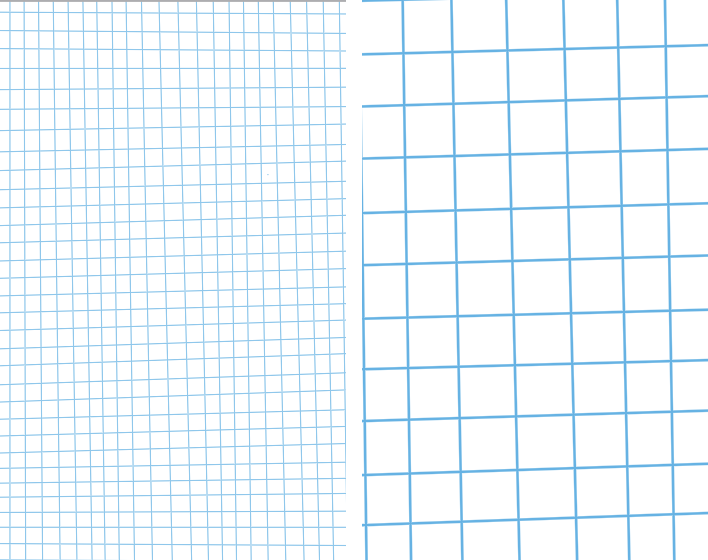
Left: the whole. Right: its middle third, enlarged.
A WebGL 2 fragment shader for this pattern:

```glsl
#version 300 es
precision highp float;
// Hand-ruled graph paper: 22 leaning columns and 32 tilted rows of thin blue lines.
uniform vec2 u_resolution;
out vec4 fragColor;

// Signed random value in -1..1 for a line number
float jitter(float n) {
    n = fract(n * 0.1031 + 0.37);
    n *= n + 33.33;
    n *= n + n;
    return fract(n) * 2.0 - 1.0;
}

// Share of a softened pixel covered by a band of the given half width
float bandCoverage(float dist, float halfWidth, float soft) {
    float d = abs(dist);
    return clamp(0.5 + (halfWidth - d) / soft, 0.0, 1.0)
         - clamp(0.5 - (halfWidth + d) / soft, 0.0, 1.0);
}

// Column position: gaps tighten, open up after the tenth, and tighten again
float columnX(float i, float down) {
    float squeeze = 1.5 * i * (1.0 - smoothstep(8.5, 12.8, i));
    float dip = (i - 16.8) / 1.8;
    float top = 13.0 + 21.5 * i - squeeze - 4.5 * exp(-dip * dip);
    float lean = (14.5 + 4.5 * cos(0.849 * (i - 10.7))) * min(i / 6.0, 1.0);
    return top + lean * down + 0.7 * jitter(i);
}

// Row position: rows in the middle of the sheet sag and climb to the right
float rowY(float j, float across) {
    float sag = smoothstep(1.0, 9.0, j) * (1.0 - smoothstep(22.5, 31.0, j));
    float left = 17.0 + 24.23 * j + 25.0 * sag + 1.2 * jitter(j + 40.0);
    float dip = (j - 20.0) / 1.8;
    float tilt = 3.0 - 16.0 * sag - 4.0 * exp(-dip * dip) + 1.5 * jitter(j + 80.0);
    return left + tilt * across;
}

void main() {
    // Sheet units: 474 across, 768 down from the top edge
    vec2 uv = gl_FragCoord.xy / u_resolution;
    uv.y = 1.0 - uv.y;
    vec2 p = uv * vec2(474.0, 768.0);
    vec2 pixel = vec2(474.0, 768.0) / u_resolution;
    vec2 soft = pixel * 1.2;

    // Ruled lines
    float ink = 0.0;
    for (int i = 0; i < 22; i++) {
        ink = max(ink, bandCoverage(p.x - columnX(float(i), uv.y), 0.6, soft.x));
    }
    for (int j = 0; j < 32; j++) {
        ink = max(ink, bandCoverage(p.y - rowY(float(j), uv.x), 0.6, soft.y));
    }

    // One stray fleck of ink
    float fleck = bandCoverage(p.x - 367.0, 1.0, soft.x) * bandCoverage(p.y - 239.5, 0.5, soft.y);
    ink = max(ink, fleck);

    vec3 color = mix(vec3(1.0), vec3(0.40, 0.70, 0.89), ink);

    // Grey strip along the top edge
    float strip = clamp(0.5 + (2.6 - p.y) / pixel.y, 0.0, 1.0);
    color = mix(color, vec3(0.68, 0.68, 0.69), strip);

    fragColor = vec4(color, 1.0);
}
```
